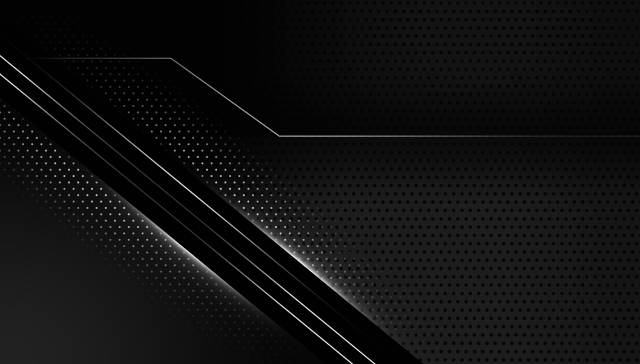
Give the GLSL for this background, as a Shadertoy shader.

```glsl
// Dark perforated metal panel crossed by a black diagonal band with glowing edges, fine lines and dots.

// Antialiased coverage of a shape given its signed distance
float cover(float dist) {
    float px = 1.0 / iResolution.y;
    return 1.0 - smoothstep(-0.7 * px, 0.7 * px, dist);
}

// Soft bump of the given centre and width
float bump(float x, float centre, float width) {
    float k = (x - centre) / width;
    return exp(-k * k);
}

// Staggered lattice of round dots
float dots(vec2 p, vec2 cell, float radius) {
    float row = floor(p.y / cell.y);
    p.x += 0.5 * cell.x * mod(row, 2.0);
    return cover(length(mod(p, cell) - 0.5 * cell) - radius);
}

float segment(vec2 p, vec2 a, vec2 b) {
    vec2 ab = b - a;
    return length(p - a - ab * clamp(dot(p - a, ab) / dot(ab, ab), 0.0, 1.0));
}

// Bright rim that falls off on the outer side of an edge
float rimGlow(float outside, float lengthwise) {
    float core = exp(-max(outside, 0.0) / 0.006) * lengthwise * lengthwise;
    float halo = exp(-max(outside, 0.0) / 0.024) * lengthwise;
    return (0.75 * core + 0.3 * halo) * cover(-outside);
}

void mainImage(out vec4 fragColor, in vec2 fragCoord) {
    // Height is 1; the design is 1.753 wide
    vec2 p = fragCoord / iResolution.y;
    p.x *= 1.753 * iResolution.y / iResolution.x;

    // Diagonal frame: across grows to the upper right, along to the lower right
    vec2 q = p - vec2(0.0, 1.0);
    float across = dot(q, vec2(0.6364, 0.7714));
    float along = dot(q, vec2(0.7714, -0.6364));
    float rightOut = across + 0.0335;
    float leftOut = -0.2043 - across;

    // Perforated panel, shaded beside the horizontal crease
    float crease = p.y - 0.626;
    float light = mix(0.35, 1.0, smoothstep(0.0, 0.2, abs(crease)));
    float upper = 0.068 * smoothstep(0.55, 1.25, p.x);
    float lower = 0.105 * smoothstep(0.4, 1.0, p.x + 0.15 * (0.6 - p.y));
    float panel = light * mix(lower, upper, smoothstep(-0.01, 0.01, crease));
    panel *= 1.0 - 0.3 * smoothstep(1.35, 1.75, p.x);
    float holes = dots(p, vec2(0.0228), 0.0048);
    float shade = 0.008 + panel * (1.0 - 0.85 * holes);

    // Lower left panel and the black band
    float corner = 0.115 * (1.0 - smoothstep(0.0, 0.8, length(p * vec2(0.85, 1.0))));
    shade = mix(shade, 0.016 + corner, cover(-leftOut));
    float band = cover(max(rightOut, leftOut));
    shade = mix(shade, 0.003, band);

    // Bright dots fading away from both rims
    float sparkle = dots(p, vec2(0.0252, 0.0175), 0.0026);
    float rightFade = smoothstep(0.0, 0.02, rightOut) * (1.0 - smoothstep(0.03, 0.18, rightOut));
    float leftFade = smoothstep(0.0, 0.02, leftOut) * (1.0 - smoothstep(0.03, 0.19, leftOut));
    rightFade *= bump(along, 0.82, 0.4);
    leftFade *= bump(along, 0.5, 0.42);
    shade += 0.75 * sparkle * (rightFade + leftFade);

    // Glowing rims
    shade += rimGlow(rightOut, bump(along, 1.1, 0.23));
    shade += rimGlow(leftOut, bump(along, 0.83, 0.23));

    // Fine diagonal lines: two bright at their ends, one bright in its middle
    float ends = 0.2 + bump(along, 0.05, 0.25) + smoothstep(0.8, 1.3, along);
    float pair = min(abs(across + 0.118), abs(across + 0.157));
    shade += cover(pair - 0.0016) * min(ends, 0.95);
    shade += cover(abs(across + 0.074) - 0.0016) * 0.95 * bump(along, 0.72, 0.32);

    // Bent line over the panel
    vec2 bendA = vec2(0.468, 0.84);
    vec2 bendB = vec2(0.765, 0.626);
    float bent = min(segment(p, bendA, bendB), segment(p, bendB, vec2(2.0, 0.626)));
    bent = min(bent, segment(p, vec2(0.0, 0.84), bendA));
    float bentFade = 0.12 + 0.58 * smoothstep(0.1, 0.75, p.x) * (1.0 - smoothstep(0.8, 1.6, p.x));
    shade += cover(bent - 0.0015) * bentFade * smoothstep(0.03, 0.2, p.x);

    fragColor = vec4(vec3(clamp(shade, 0.0, 1.0)), 1.0);
}
```
